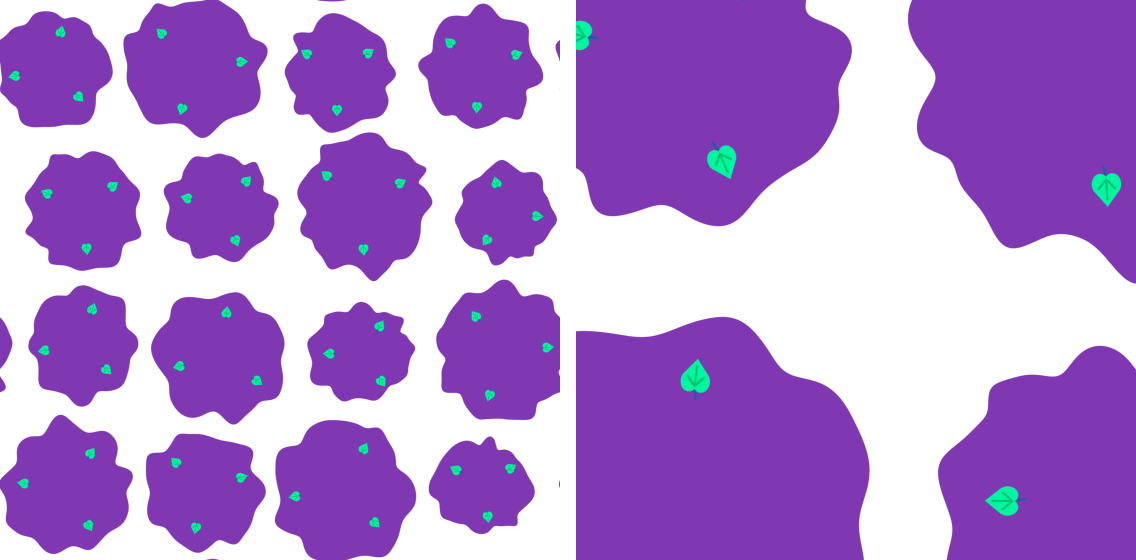
Left: the whole. Right: its middle third, enlarged.
Write a Shadertoy shader that draws this pattern.

```glsl
// Seamless pattern of wavy purple blobs on white, each carrying three small green heart-shaped leaves.

const float TAU = 6.2831853;
const float GRID = 4.0;            // blobs per side, an even whole number
const float BLOB_RADIUS = 0.103;
const float RADIUS_ALTERNATION = 0.013;
const float RADIUS_SPREAD = 0.014;
const float ROW_SHIFT = 0.03;
const float JITTER = 0.012;
const float BLOB_GAP = 0.014;      // least white space between blobs
const float CORNER_ROUNDING = 0.008;
const float WAVE_HEIGHT = 0.075;   // relative to the blob radius
const float BULGE_HEIGHT = 0.12;
const float RIPPLE_HEIGHT = 0.05;
const float LEAF_ORBIT = 0.68;
const vec2 LEAF_SIZE = vec2(0.0145, 0.018);

const vec3 WHITE = vec3(1.0);
const vec3 PURPLE = vec3(0.50, 0.22, 0.70);
const vec3 LEAF_GREEN = vec3(0.0, 0.96, 0.63);
const vec3 VEIN_GREEN = vec3(0.0, 0.76, 0.42);
const vec3 STEM_BLUE = vec3(0.12, 0.36, 0.64);

float hash(vec2 p) {
    vec3 q = fract(vec3(p.xyx) * 0.1031 + 0.137);
    q += dot(q, q.yzx + 33.33);
    return fract((q.x + q.y) * q.z);
}

float signedHash(vec2 p) { return 2.0 * hash(p) - 1.0; }

// Gradient noise around a circle; turn 0 and turn 1 meet
float ringNoise(float turn, float cells, float seed) {
    float x = turn * cells, i = floor(x), f = x - i;
    float a = signedHash(vec2(mod(i, cells), seed)) * f;
    float b = signedHash(vec2(mod(i + 1.0, cells), seed)) * (f - 1.0);
    return 2.0 * mix(a, b, f * f * f * (f * (f * 6.0 - 15.0) + 10.0));
}

// Blob radius by direction: uneven, leaning waves over a slow bulge
float outline(float turn, float radius, float seed) {
    float lobes = 7.0 + floor(3.0 * hash(vec2(41.0, seed)));
    float phase = TAU * (turn * lobes + hash(vec2(43.0, seed)))
                + 2.0 * ringNoise(turn, 5.0, seed + 1.0);
    float lean = clamp(1.8 * ringNoise(turn, 4.0, seed + 2.0), -0.8, 0.8);
    float height = WAVE_HEIGHT * (0.9 + 1.2 * ringNoise(turn, 6.0, seed + 3.0));
    return radius * (1.0 + height * sin(phase + lean * sin(phase))
                     + BULGE_HEIGHT * ringNoise(turn, 3.0, seed + 4.0)
                     + RIPPLE_HEIGHT * ringNoise(turn, 13.0, seed + 5.0));
}

float blobDistance(vec2 p, float radius, float seed) {
    float turn = fract(atan(p.y, p.x) / TAU), dt = 0.001;
    float edge = outline(turn, radius, seed);
    float slope = (outline(turn + dt, radius, seed) - edge) / (dt * TAU * edge);
    return (length(p) - edge) / sqrt(1.0 + slope * slope);
}

float smoothMax(float a, float b, float k) {
    float h = max(k - abs(a - b), 0.0) / k;
    return max(a, b) + 0.25 * h * h * k;
}

// Heart with its tip at the origin and its notch at (0, 1)
float heartDistance(vec2 p) {
    p.x = abs(p.x);
    if (p.x + p.y > 1.0) return length(p - vec2(0.25, 0.75)) - sqrt(2.0) / 4.0;
    float side = length(p - 0.5 * max(p.x + p.y, 0.0));
    return min(length(p - vec2(0.0, 1.0)), side) * sign(p.x - p.y);
}

float segmentDistance(vec2 p, vec2 a, vec2 b) {
    vec2 d = b - a;
    return length(p - a - d * clamp(dot(p - a, d) / dot(d, d), 0.0, 1.0));
}

float cover(float d, float soft) { return 1.0 - smoothstep(-soft, soft, d); }

// Leaf pointing along outward, with stem and veins
vec3 paintLeaf(vec3 color, vec2 p, vec2 outward, float soft) {
    vec2 q = vec2(p.x * outward.y - p.y * outward.x, dot(p, outward)) / LEAF_SIZE;
    q.y = 0.6 - q.y;
    soft /= LEAF_SIZE.x;
    vec2 half_q = vec2(abs(q.x), q.y), root = vec2(0.0, 0.9);
    float stem = segmentDistance(q, root, vec2(0.08, 1.32)) - 0.05;
    float vein = min(segmentDistance(q, root, vec2(0.0, 0.25)),
                     segmentDistance(half_q, root, vec2(0.34, 0.6))) - 0.04;
    vec3 body = mix(LEAF_GREEN, VEIN_GREEN, cover(vein, soft));
    color = mix(color, STEM_BLUE, cover(stem, soft));
    return mix(color, body, cover(heartDistance(q), soft));
}

void mainImage(out vec4 fragColor, in vec2 fragCoord) {
    vec2 uv = fragCoord / iResolution.xy;
    float soft = 0.75 / min(iResolution.x, iResolution.y);

    // Nearest and second nearest blob on the wrapped grid
    float nearest = 0.25, second = 0.25, radius = BLOB_RADIUS, seed = 0.0;
    vec2 local = vec2(1.0);
    for (int k = 0; k < 9; k++) {
        vec2 cell = floor(uv * GRID) + vec2(k % 3 - 1, k / 3 - 1);
        vec2 id = mod(cell, GRID);
        float s = 11.0 * (id.x + GRID * id.y) + 5.0;
        vec2 center = (cell + 0.5) / GRID
                    + JITTER * vec2(signedHash(vec2(51.0, s)), signedHash(vec2(53.0, s)));
        center.x += ROW_SHIFT * signedHash(vec2(id.y, 61.0));
        vec2 p = uv - center;
        if (length(p) > 0.22) continue;
        float r = BLOB_RADIUS + RADIUS_SPREAD * signedHash(vec2(57.0, s))
                + RADIUS_ALTERNATION * (1.0 - 2.0 * mod(id.x + id.y, 2.0));
        float d = blobDistance(p, r, s);
        second = min(second, max(d, nearest));
        if (d < nearest) { nearest = d; local = p; radius = r; seed = s; }
    }
    float blob = smoothMax(nearest, 0.5 * (nearest - second + BLOB_GAP), CORNER_ROUNDING);
    vec3 color = mix(WHITE, PURPLE, cover(blob, soft));

    // Three leaves around the blob center, tips outward
    for (float k = 0.0; k < 3.0; k++) {
        float angle = TAU * (hash(vec2(71.0, seed)) + k / 3.0)
                    + 0.15 * signedHash(vec2(73.0 + k, seed));
        vec2 outward = vec2(cos(angle), sin(angle));
        color = paintLeaf(color, local - outward * radius * LEAF_ORBIT, outward, soft);
    }
    fragColor = vec4(color, 1.0);
}
```
